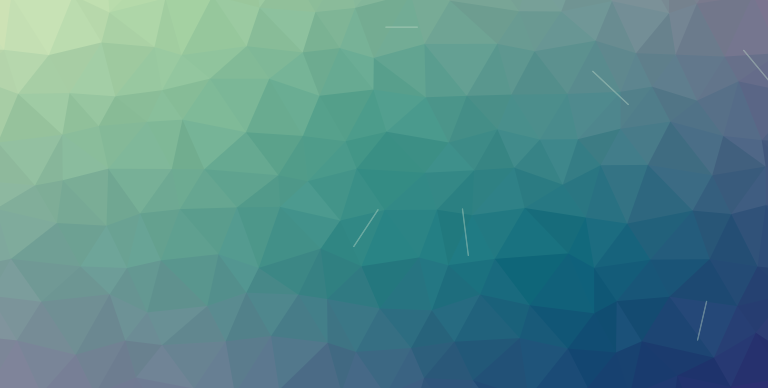
Give the GLSL for this background, as a Shadertoy shader.

```glsl
// A low-poly gradient: a staggered, jittered mesh of flat triangles.
// Each facet takes its colour from a smooth two-way palette at its centroid,
// and a few pale hairline cracks lie on top.

float hash(vec2 p) {
    return fract(sin(dot(p, vec2(127.1, 311.7))) * 43758.5453);
}

// Five evenly spaced colours from left to right.
vec3 ramp(vec3 a, vec3 b, vec3 c, vec3 d, vec3 e, float x) {
    float t = x * 4.0;
    vec3 left = mix(mix(a, b, clamp(t, 0.0, 1.0)), c, clamp(t - 1.0, 0.0, 1.0));
    return mix(mix(left, d, clamp(t - 2.0, 0.0, 1.0)), e, clamp(t - 3.0, 0.0, 1.0));
}

// Four ramps stacked from the bottom to the top.
vec3 palette(vec2 uv) {
    vec3 bottom = ramp(vec3(0.50, 0.50, 0.60), vec3(0.42, 0.48, 0.57), vec3(0.25, 0.38, 0.51),
                       vec3(0.09, 0.27, 0.45), vec3(0.16, 0.17, 0.43), uv.x);
    vec3 lower = ramp(vec3(0.47, 0.63, 0.60), vec3(0.36, 0.62, 0.57), vec3(0.14, 0.50, 0.51),
                      vec3(0.04, 0.40, 0.48), vec3(0.16, 0.29, 0.46), uv.x);
    vec3 upper = ramp(vec3(0.61, 0.78, 0.63), vec3(0.48, 0.71, 0.58), vec3(0.27, 0.60, 0.54),
                      vec3(0.27, 0.53, 0.54), vec3(0.32, 0.39, 0.52), uv.x);
    vec3 top = ramp(vec3(0.84, 0.91, 0.73), vec3(0.66, 0.83, 0.64), vec3(0.50, 0.70, 0.59),
                    vec3(0.45, 0.60, 0.59), vec3(0.50, 0.46, 0.56), uv.x);
    float t = uv.y * 3.0;
    vec3 low = mix(bottom, lower, clamp(t, 0.0, 1.0));
    return mix(mix(low, upper, clamp(t - 1.0, 0.0, 1.0)), top, clamp(t - 2.0, 0.0, 1.0));
}

// Mesh corner: odd rows shift by half a cell, then every corner is jittered.
vec2 corner(vec2 id) {
    vec2 jitter = vec2(hash(id), hash(id + 57.3)) - 0.5;
    return (id + vec2(0.5 * mod(id.y, 2.0), 0.0) + 0.6 * jitter) * vec2(0.125, 0.11);
}

// Signed distance to the line a-b, positive on its right side.
float side(vec2 p, vec2 a, vec2 b) {
    vec2 e = normalize(b - a);
    return dot(p - a, vec2(e.y, -e.x));
}

// Adds one facet as colour times coverage, with the coverage in w.
void addFacet(inout vec4 sum, vec2 p, vec2 a, vec2 b, vec2 c, float seed, float aspect, float px) {
    float d = max(side(p, a, b), max(side(p, b, c), side(p, c, a)));
    float cover = clamp(0.5 - d / px, 0.0, 1.0);
    if (cover > 0.0) {
        vec2 uv = (a + b + c) / 3.0 / vec2(aspect, 1.0);
        vec3 color = palette(clamp(uv, 0.0, 1.0)) + 0.035 * (seed - 0.5);
        sum += vec4(color, 1.0) * cover;
    }
}

float segment(vec2 p, vec2 a, vec2 b) {
    vec2 ab = b - a;
    return length(p - a - ab * clamp(dot(p - a, ab) / dot(ab, ab), 0.0, 1.0));
}

void mainImage(out vec4 fragColor, in vec2 fragCoord) {
    float px = 1.0 / iResolution.y;
    float aspect = iResolution.x * px;
    vec2 p = fragCoord * px;

    // Facets: split each nearby quad along its shorter diagonal.
    vec2 cell = floor(p / vec2(0.125, 0.11));
    vec4 sum = vec4(0.0);
    for (int j = -1; j <= 1; j++) {
        for (int i = -2; i <= 1; i++) {
            vec2 id = cell + vec2(i, j);
            vec2 a = corner(id);
            vec2 b = corner(id + vec2(1.0, 0.0));
            vec2 c = corner(id + vec2(1.0, 1.0));
            vec2 d = corner(id + vec2(0.0, 1.0));
            float seedA = hash(id + 11.7);
            float seedB = hash(id + 23.9);
            if (distance(a, c) < distance(b, d)) {
                addFacet(sum, p, a, b, c, seedA, aspect, px);
                addFacet(sum, p, a, c, d, seedB, aspect, px);
            } else {
                addFacet(sum, p, a, b, d, seedA, aspect, px);
                addFacet(sum, p, b, c, d, seedB, aspect, px);
            }
        }
    }
    vec3 color = sum.rgb / max(sum.w, 0.001);

    // Hairline cracks, each given by its two ends.
    vec4 cracks[6] = vec4[6](
        vec4(0.995, 0.930, 1.075, 0.930), vec4(1.528, 0.816, 1.619, 0.731),
        vec4(1.917, 0.870, 1.990, 0.782), vec4(0.974, 0.459, 0.912, 0.365),
        vec4(1.192, 0.461, 1.207, 0.342), vec4(1.821, 0.223, 1.798, 0.124));
    for (int i = 0; i < 6; i++) {
        float d = segment(p, cracks[i].xy, cracks[i].zw);
        float line = 1.0 - smoothstep(0.0, px, d - 0.0006);
        color = mix(color, vec3(0.75, 0.85, 0.78), 0.4 * line);
    }

    fragColor = vec4(color, 1.0);
}
```
